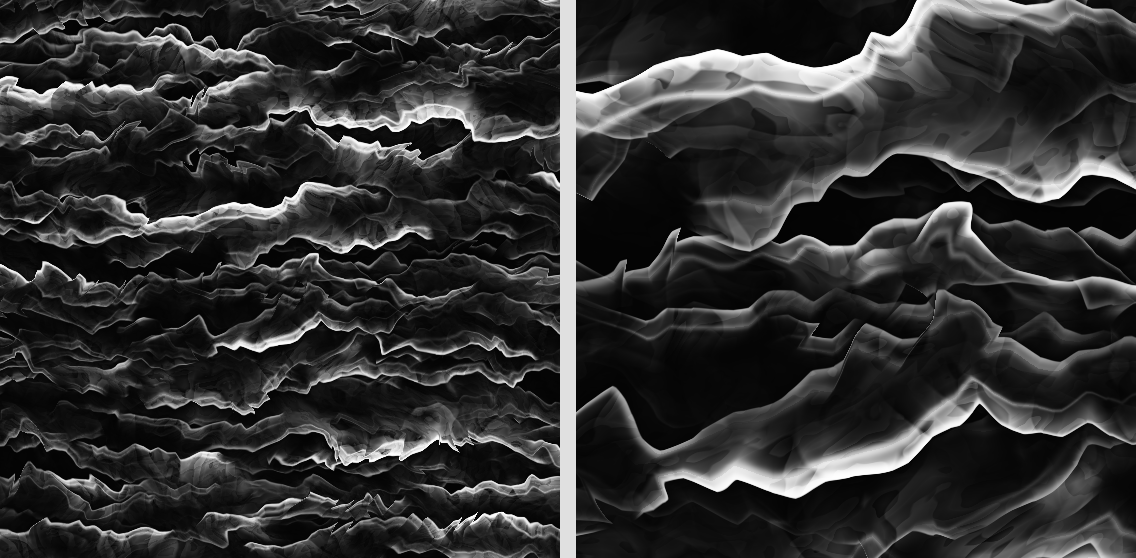
Left: the whole. Right: its middle third, enlarged.
Write a WebGL 2 fragment shader that draws this texture.

```glsl
#version 300 es
precision highp float;
// Crumpled translucent sheets stacked in wavy horizontal layers around dark hollows.

#define LAYERS 88
#define WALL_REACH 0.028
#define WALL_LIGHT 0.85
#define RIM_WIDTH 0.0026
#define RIM_LIGHT 1.25
#define SHADOW 0.7
#define FILM_SCALE 11.0
#define TEAR 0.016
#define BACK_LIGHT 0.05
#define GAIN 2.3
#define CONTRAST 1.5

uniform vec2 u_resolution;
out vec4 fragColor;

float hash(vec2 p) {
    vec3 q = fract(vec3(p.xyx) * 0.1031);
    q += dot(q, q.yzx + 33.33);
    return fract((q.x + q.y) * q.z);
}

// Value noise, interpolated mostly linearly to keep creases angular
float noise(vec2 p) {
    vec2 cell = floor(p), f = p - cell;
    f = mix(f, f * f * (3.0 - 2.0 * f), 0.35);
    float low = mix(hash(cell), hash(cell + vec2(1.0, 0.0)), f.x);
    float high = mix(hash(cell + vec2(0.0, 1.0)), hash(cell + 1.0), f.x);
    return mix(low, high, f.y);
}

// Noise along x, independent for each layer and channel
float strand(float x, float id, float channel) {
    return noise(vec2(x + 19.7 * channel, id * 17.0 + channel));
}

mat2 rotation(float angle) {
    float c = cos(angle), s = sin(angle);
    return mat2(c, s, -s, c);
}

// Sawtooth with a slightly softened drop
float torn(float v) {
    float ramp = fract(v);
    return ramp * (1.0 - smoothstep(0.92, 1.0, ramp));
}

// Overlapping films with torn borders, thin wrinkles and fibres
float films(vec2 p, float seed) {
    float tone = 0.0, wrinkles = 0.0, weight = 0.5;
    vec2 q = p * FILM_SCALE + seed * vec2(3.7, 5.3);
    for (int k = 0; k < 3; k++) {
        q = rotation(0.7 + 0.5 * sin(seed * 2.1)) * q;
        float height = noise(q * vec2(0.7, 1.9));
        tone += weight * torn(2.3 * height + 0.7 * noise(q * 3.1));
        wrinkles += weight * pow(1.0 - abs(2.0 * height - 1.0), 9.0);
        q = q * 2.2 + 11.3;
        weight *= 0.7;
    }
    return 1.05 * tone + 0.45 * wrinkles;
}

float edgeHeight(float x, float id) {
    return 0.044 * (strand(x * 2.7, id, 1.0) - 0.5)
         + 0.066 * (strand(x * 8.5, id, 2.0) - 0.5)
         + 0.032 * (strand(x * 23.0, id, 3.0) - 0.5)
         + 0.011 * (strand(x * 70.0, id, 4.0) - 0.5);
}

void main() {
    vec2 p = gl_FragCoord.xy / u_resolution.y;
    float pixel = 1.0 / u_resolution.y;

    // Shared warp bends neighbouring layers together and frays their edges
    vec2 q = p;
    q.y += 0.050 * (noise(p * vec2(3.0, 5.0) + 4.0) - 0.5);
    q.x += 0.060 * (noise(p * vec2(7.0, 18.0) + 9.0) - 0.5);
    q += 0.010 * (vec2(noise(p * 42.0), noise(p * 42.0 + 50.0)) - 0.5);

    float light = BACK_LIGHT * films(q, 1.0) * noise(p * 5.0);

    // Paint sheets from back to front
    for (int i = 0; i < LAYERS; i++) {
        float id = float(i);
        float depth = id / float(LAYERS);
        float base = fract(id * 0.618034 + 0.2) * 1.16 - 0.08;
        if (abs(q.y - base) > 0.2) continue;

        float side = hash(vec2(id, 3.0)) < 0.55 ? 1.0 : -1.0;
        float d = side * (q.y - base - edgeHeight(q.x, id));
        if (d < -0.04 || d > 0.13) continue;

        // Torn extent and slanted tatters along the layer
        float presence = strand(q.x * 4.2, id, 5.0) + 0.16 * (noise(q * 36.0 + id) - 0.5);
        presence = smoothstep(0.36, 0.46, presence);
        float ragged = smoothstep(0.45, 0.8, strand(q.x * 6.0, id, 10.0));
        d -= TEAR * ragged * torn(3.0 * strand(q.x * 13.0 + d * 9.0, id, 11.0));
        float reach = WALL_REACH * mix(0.5, 1.6, hash(vec2(id, 7.0)));
        reach *= 0.4 + 1.2 * strand(q.x * 10.0 + d * 14.0, id, 6.0);

        // Bright lip and a second fold on a wall that sinks into darkness
        float inside = max(d, 0.0);
        float glow = strand(q.x * 5.0, id, 8.0);
        glow = 0.22 + 1.15 * glow * glow;
        float width = RIM_WIDTH * (0.5 + 1.3 * strand(q.x * 15.0, id, 9.0));
        float lip = exp(-pow(inside / width, 2.0));
        float foldAt = 0.034 * (strand(q.x * 11.0, id, 12.0) - 0.25);
        float fold = exp(-pow((d - foldAt) / (0.8 * width), 2.0)) * smoothstep(0.0, 0.006, d);
        float shade = foldAt > d ? 1.25 : 0.85;
        float wall = shade * exp(-inside / reach) * (0.10 + 1.1 * films(q, id));
        float sheet = WALL_LIGHT * wall + RIM_LIGHT * (lip + 0.45 * fold);
        sheet *= glow * mix(0.3, 1.0, depth);

        float cover = smoothstep(-pixel, pixel, d) * presence;
        cover *= exp(-pow(inside / (2.1 * reach), 2.0));
        light *= 1.0 - SHADOW * presence * exp(-abs(d) / 0.009);
        light = mix(light, sheet, cover);
    }

    // Broad illumination and tone curve
    light *= 0.5 + 1.1 * noise(p * vec2(2.5, 4.5) + 21.0);
    float tone = 0.012 + 0.988 * pow(1.0 - exp(-GAIN * light), CONTRAST);
    fragColor = vec4(vec3(tone), 1.0);
}
```
